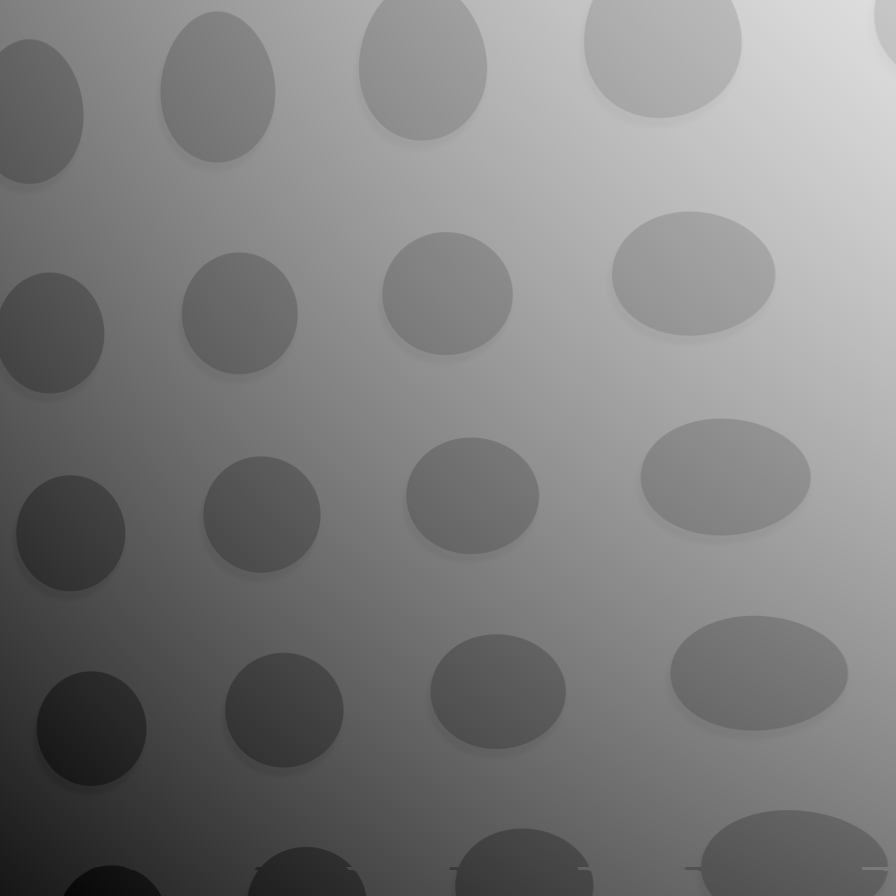
This pattern is drawn by a WebGL 1 fragment shader. Its source:

```glsl
precision highp float;
// Grey diagonal gradient with a tilted, stretched grid of dark dots and faint drop shadows.

uniform vec2 u_resolution;

const float DOT_RADIUS = 0.295;
const float DOT_DARKNESS = 0.095;
const float SHADOW_DARKNESS = 0.024;
const vec2 SHADOW_SHIFT = vec2(-0.003, -0.009);
const vec2 TILT = vec2(0.112, 0.095);
const vec2 FIRST_DOT = vec2(0.0326, 0.871);

// Thin scanline near the bottom where the dots slip sideways.
float seamMask(float y, float pixel) {
  return 1.0 - smoothstep(0.0013, 0.0013 + pixel, abs(y - 0.0306));
}

// Canvas to stretched space: columns widen rightward, rows lengthen upward.
vec2 stretchSpace(vec2 p) {
  float right = p.x - FIRST_DOT.x;
  float down = FIRST_DOT.y - p.y;
  float across = right * (4.9 - 0.53 * right - 0.53 * right * right);
  float along = 4.64 * down - 0.18 * (1.0 - exp(-5.2 * down));
  return vec2(across, along);
}

// Signed distance to the nearest dot, in units of the dot spacing.
float dotDistance(vec2 p, float slip) {
  vec2 q = stretchSpace(p);
  q.x += slip * p.x;
  vec2 cell = vec2(q.x - TILT.x * q.y, q.y + TILT.y * q.x) / (1.0 + TILT.x * TILT.y);
  cell = floor(cell + 0.5);
  vec2 center = vec2(cell.x + TILT.x * cell.y, cell.y - TILT.y * cell.x);
  return length(q - center) - DOT_RADIUS;
}

// Nearly planar ramp from the dark lower left, slightly raised in the middle.
float backgroundShade(vec2 p) {
  vec2 bulge = p * (1.0 - p);
  return 0.085 + dot(p, vec2(0.38, 0.41)) + 0.12 * (bulge.x + bulge.y);
}

void main() {
  vec2 p = gl_FragCoord.xy / u_resolution;
  float pixel = 1.0 / min(u_resolution.x, u_resolution.y);
  float edge = 3.5 * pixel;
  float slip = 0.075 * seamMask(p.y, pixel);

  float disc = 1.0 - smoothstep(-edge, edge, dotDistance(p, slip));
  float shadow = 1.0 - smoothstep(-0.015, 0.025, dotDistance(p - SHADOW_SHIFT, slip));

  float shade = backgroundShade(p);
  shade -= mix(SHADOW_DARKNESS * shadow, DOT_DARKNESS, disc);
  gl_FragColor = vec4(vec3(clamp(shade, 0.0, 1.0)), 1.0);
}
```
